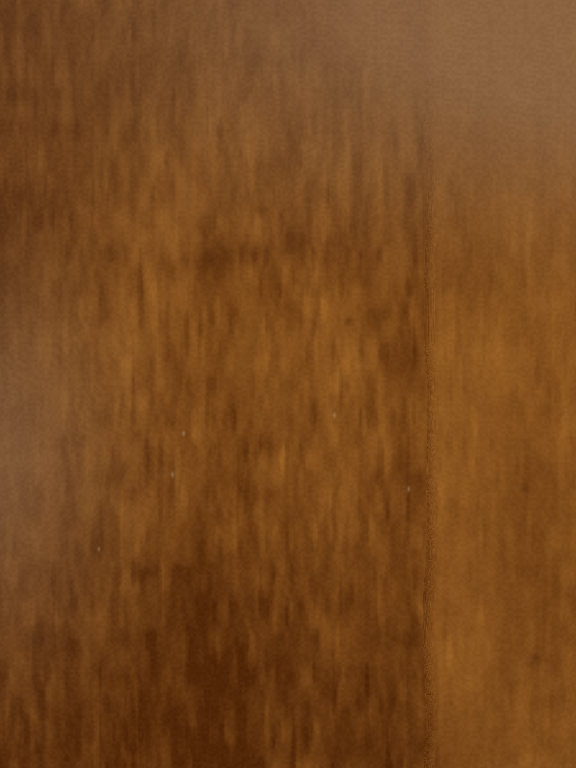
Write a Shadertoy shader that draws this texture.

```glsl
// Varnished brown wood with soft vertical grain, a plank seam and a dull sheen.
// Layered stretched value noise sets the tone between a dark and a light stain;
// broad glows shade the board, then smudges, specks and haze go on top.

#define DARK_STAIN  vec3(0.340, 0.165, 0.030)
#define LIGHT_STAIN vec3(0.570, 0.350, 0.125)
#define HAZE_COLOR  vec3(0.555, 0.415, 0.300)
#define SPECK_COLOR vec3(0.640, 0.530, 0.420)
#define GRAIN       0.85
#define FLECKS      0.20
#define MOTTLE      0.60
#define SHADING     1.35
#define SEAM_X      0.748
#define SMUDGES     13
#define SPECKS      5
#define FILM_GRAIN  0.034

float hash(vec2 p) {
    return fract(sin(dot(p, vec2(127.1, 311.7))) * 43758.5453);
}

float noise(vec2 p) {
    vec2 i = floor(p), f = fract(p);
    f = f * f * (3.0 - 2.0 * f);
    float low = mix(hash(i), hash(i + vec2(1, 0)), f.x);
    float high = mix(hash(i + vec2(0, 1)), hash(i + vec2(1, 1)), f.x);
    return mix(low, high, f.y);
}

float fbm(vec2 p) {
    float sum = 0.0, gain = 0.5;
    for (int i = 0; i < 4; i++) {
        sum += gain * noise(p);
        p = p * 2.03 + 17.3;
        gain *= 0.5;
    }
    return sum / 0.9375;
}

// Soft elliptical spot, 1 at its centre
float glow(vec2 p, vec2 centre, vec2 radius) {
    vec2 d = (p - centre) / radius;
    return exp(-dot(d, d));
}

// Vertical streaks: wide bands, fibres and short pores
float woodGrain(vec2 p) {
    p.x += 0.006 * (noise(p * vec2(9.0, 5.0)) - 0.5);
    float bands = noise(p * vec2(34.0, 4.5)) - 0.5;
    float fibres = noise(p * vec2(80.0, 17.0) + 31.0) - 0.5;
    float pores = noise(p * vec2(150.0, 42.0) + 67.0) - 0.5;
    return 0.26 * bands + 0.38 * fibres + 0.36 * pores;
}

// Short separate dashes, dark ones against light ones
float flecks(vec2 p) {
    float dark = smoothstep(0.64, 0.90, noise(p * vec2(115.0, 24.0) + 5.0));
    float light = smoothstep(0.64, 0.90, noise(p * vec2(95.0, 20.0) + 83.0));
    return light - dark;
}

// Large-scale light and dark areas of the board
float boardTone(vec2 uv, float plank) {
    float tone = -0.07 + 0.24 * plank;
    tone += 0.30 * glow(uv, vec2(0.52, 0.55), vec2(0.32, 0.20));
    tone += 0.18 * glow(uv, vec2(0.30, 0.77), vec2(0.24, 0.12));
    tone -= 0.38 * glow(uv, vec2(0.00, 0.72), vec2(0.15, 0.12));
    tone -= 0.26 * glow(uv, vec2(0.34, 0.08), vec2(0.42, 0.25));
    tone -= 0.28 * glow(uv, vec2(0.00, 1.00), vec2(0.34, 0.18));
    tone -= 0.12 * glow(uv, vec2(0.70, 0.60), vec2(0.05, 0.42));
    // Faint slanting shadow across the grain
    vec2 across = vec2(uv.x, uv.y - 0.14 * (uv.x - 0.4));
    tone -= 0.20 * glow(across, vec2(0.40, 0.665), vec2(0.18, 0.018));
    return 0.5 + SHADING * tone;
}

float sheen(vec2 uv) {
    float top = smoothstep(0.58, 1.02, uv.y) * (0.28 + 0.46 * smoothstep(0.0, 0.8, uv.x));
    float left = 0.58 * glow(uv, vec2(-0.02, 0.42), vec2(0.20, 0.25));
    float corner = 0.24 * glow(uv, vec2(1.0, 1.0), vec2(0.25, 0.25));
    return 0.05 + top + left + corner;
}

void mainImage(out vec4 fragColor, in vec2 fragCoord) {
    vec2 uv = fragCoord / iResolution.xy;
    vec2 p = fragCoord / iResolution.y;

    // Stain tone with grain fading a little under the sheen
    float plank = smoothstep(-0.010, 0.010, uv.x - SEAM_X - 0.008 * (noise(p * 18.0) - 0.5));
    float haze = sheen(uv);
    float tone = boardTone(uv, plank);
    float calm = (1.0 - 0.25 * haze) * mix(1.0, 0.6, plank);
    vec2 board = p + plank * 3.7;
    tone += calm * (GRAIN * woodGrain(board) + FLECKS * flecks(board));
    tone += MOTTLE * (fbm(p * vec2(10.0, 6.0)) - 0.5);
    tone += 0.30 * calm * (fbm(p * vec2(46.0, 28.0) + 9.0) - 0.5);

    // Small dark smudges, soft and slightly upright
    for (int i = 0; i < SMUDGES; i++) {
        float id = float(i);
        vec2 centre = vec2(hash(vec2(id, 2.3)), hash(vec2(id, 8.1)));
        float size = mix(0.005, 0.015, hash(vec2(id, 5.7)));
        float edge = 0.6 + 0.8 * noise(p * 90.0 + id);
        tone -= 0.30 * edge * glow(p, centre * vec2(0.75, 1.0), size * vec2(1.0, 1.15));
    }

    vec3 color = mix(DARK_STAIN, LIGHT_STAIN, clamp(tone, -0.15, 1.15));
    color = mix(color, HAZE_COLOR, clamp(haze, 0.0, 0.75));

    // Tiny pale dust specks
    for (int i = 0; i < SPECKS; i++) {
        float id = float(i) + 40.0;
        vec2 centre = vec2(0.08 + 0.5 * hash(vec2(id, 1.9)), 0.08 + 0.5 * hash(vec2(id, 6.4)));
        float size = mix(0.0018, 0.0030, hash(vec2(id, 3.3)));
        color = mix(color, SPECK_COLOR, 0.6 * glow(p, centre, size * vec2(0.8, 1.3)));
    }

    color += FILM_GRAIN * (noise(p * 300.0) - 0.5);
    fragColor = vec4(color, 1.0);
}
```
